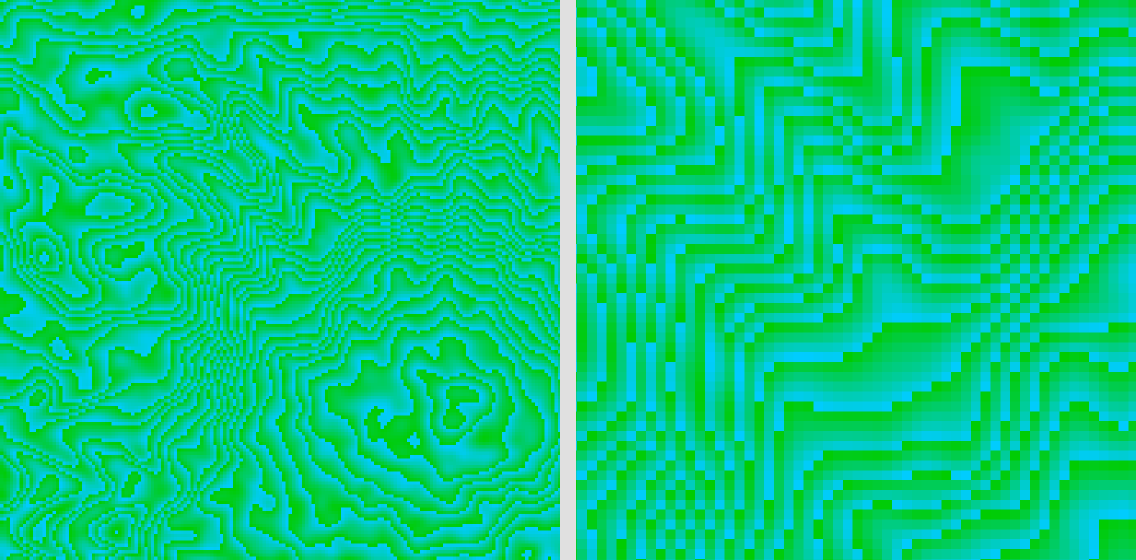
Left, the full canvas; right, a detail of the centre.
This pattern is drawn by a Shadertoy shader. Its source:

```glsl
float hash(vec2 cell) {
    vec3 q = fract(cell.xyx * vec3(0.1031, 0.1030, 0.0973));
    q += dot(q, q.yzx + 33.33);
    return fract((q.x + q.y) * q.z);
}

float valueNoise(vec2 p) {
    vec2 cell = floor(p), f = fract(p);
    f = f * f * (3.0 - 2.0 * f);
    vec2 e = vec2(0.0, 1.0);
    return mix(mix(hash(cell), hash(cell + e.yx), f.x),
               mix(hash(cell + e.xy), hash(cell + e.yy), f.x), f.y);
}

// Smooth round bump of unit height
float hill(vec2 offset, float tightness) {
    return exp(-tightness * dot(offset, offset));
}

// Terrain height, measured in contour bands
float terrain(vec2 p) {
    float height = 15.0 * hill((p - vec2(0.77, 0.31)) * vec2(0.9, 1.15), 7.0)
                 - 8.0 * hill(p - vec2(0.18, 0.46), 15.0)
                 - 8.0 * p.y - 6.0 * pow(p.y, 7.0);

    // Slanted folds at the upper left, upright tongues at the upper right
    height += 1.5 * hill(p - vec2(0.32, 0.7), 11.0)
                  * sin(dot(p, vec2(24.0, 38.0)) + 2.0 * sin(p.x * 13.0));
    height += 0.7 * hill(p - vec2(0.85, 0.7), 12.0)
                  * sin(p.x * 72.0 + 1.5 * sin(p.y * 17.0));

    // Zigzag ridges at the lower left
    height += 1.3 * hill(p - vec2(0.1, 0.1), 14.0)
                  * sin(p.x * 42.0 + 2.0 * sin(p.y * 34.0));

    // Finer octaves make the contours wander
    float amplitude = 3.2;
    vec2 q = p * 8.0 + vec2(31.4, 18.6);
    for (int octave = 0; octave < 3; octave++) {
        height += amplitude * valueNoise(q);
        q = q * 2.07 + 11.7;
        amplitude *= 0.48;
    }
    return height;
}

// Each square tile takes a single level of the repeating blue ramp
float tileBlue(vec2 p) {
    float tiles = 170.667;
    return fract(terrain((floor(p * tiles) + 0.5) / tiles));
}

void mainImage(out vec4 fragColor, in vec2 fragCoord) {
    // Average 2 x 2 samples to smooth the tile edges
    float blue = 0.0;
    for (int i = 0; i < 4; i++) {
        vec2 jitter = vec2(i % 2, i / 2) * 0.5 - 0.25;
        blue += 0.25 * tileBlue((fragCoord + jitter) / iResolution.y);
    }
    fragColor = vec4(0.0, 0.8, blue, 1.0);
}
```
